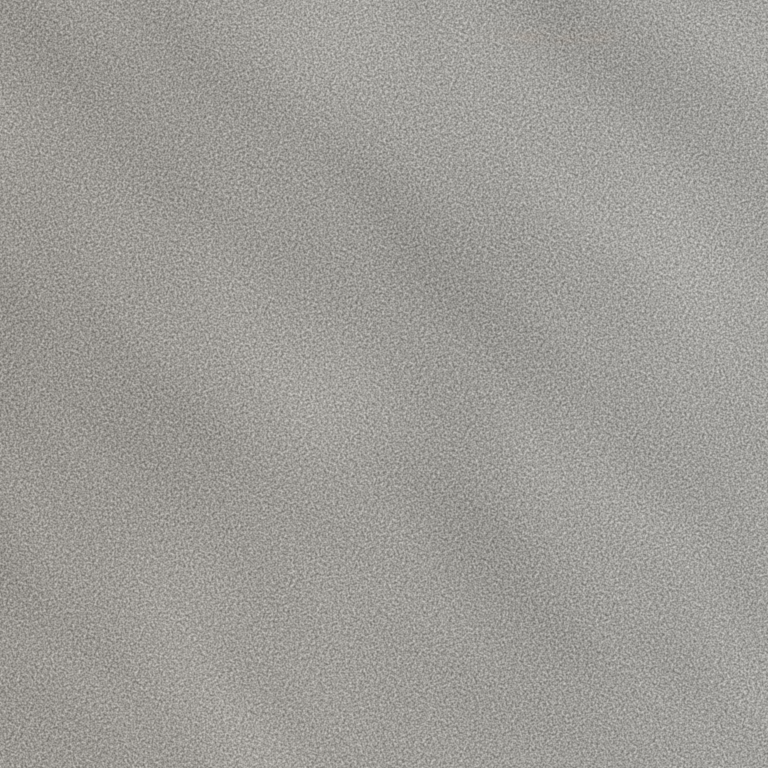
Write a three.js fragment shader that draws this texture.

```glsl
// Fine-grained warm grey stone with faint, soft diagonal veins.
varying vec2 vUv;

// Random unit gradient for a lattice point.
vec2 gradient(vec2 cell) {
  vec3 p = fract(cell.xyx * vec3(0.1031, 0.1030, 0.0973));
  p += dot(p, p.yzx + 33.33);
  float angle = 6.28319 * fract((p.x + p.y) * p.z);
  return vec2(cos(angle), sin(angle));
}

float gradientNoise(vec2 p) {
  vec2 cell = floor(p);
  vec2 f = p - cell;
  vec2 blend = f * f * f * (f * (f * 6.0 - 15.0) + 10.0);
  float a = dot(gradient(cell), f);
  float b = dot(gradient(cell + vec2(1.0, 0.0)), f - vec2(1.0, 0.0));
  float c = dot(gradient(cell + vec2(0.0, 1.0)), f - vec2(0.0, 1.0));
  float d = dot(gradient(cell + 1.0), f - 1.0);
  return mix(mix(a, b, blend.x), mix(c, d, blend.x), blend.y);
}

vec2 rotate(vec2 p, float angle) {
  float c = cos(angle);
  float s = sin(angle);
  return vec2(c * p.x - s * p.y, s * p.x + c * p.y);
}

// Cloudy veins running from upper left to lower right.
float veins(vec2 uv) {
  vec2 p = rotate(uv, 0.8);
  p.y += 0.06 * gradientNoise(uv * 3.0 + 9.0);
  float sum = 0.0;
  float weight = 1.0;
  for (int i = 0; i < 3; i++) {
    sum += weight * gradientNoise(p * vec2(1.8, 5.0) + 17.3);
    p = p * 1.9 + 4.7;
    weight *= 0.55;
  }
  return sum;
}

// Two turned layers hide the lattice of the grain.
float grain(vec2 uv) {
  float coarse = gradientNoise(rotate(uv, 0.47) * 270.0 + 300.0);
  float fine = gradientNoise(rotate(uv, 1.13) * 390.0 + 700.0);
  return 0.17 * coarse + 0.16 * fine;
}

void main() {
  // Broad light, brightest towards the upper right.
  float side = smoothstep(0.0, 1.0, 0.8 * vUv.x + 0.25 * vUv.y);
  float shade = 0.592 + 0.032 * side + 0.05 * veins(vUv) + grain(vUv);

  // Warm on the left, cooler on the right.
  vec3 tint = mix(vec3(0.012, 0.0, -0.022), vec3(0.005, 0.002, -0.013), side);
  vec3 color = shade + tint;

  // Faint rosy stains near the top right.
  vec2 stain = (vUv - vec2(0.73, 0.952)) / vec2(0.07, 0.009);
  float patches = 0.5 + gradientNoise(vUv * vec2(30.0, 60.0));
  color += vec3(0.035, 0.008, -0.008) * exp(-dot(stain, stain)) * patches;

  gl_FragColor = vec4(clamp(color, 0.0, 1.0), 1.0);
}
```
